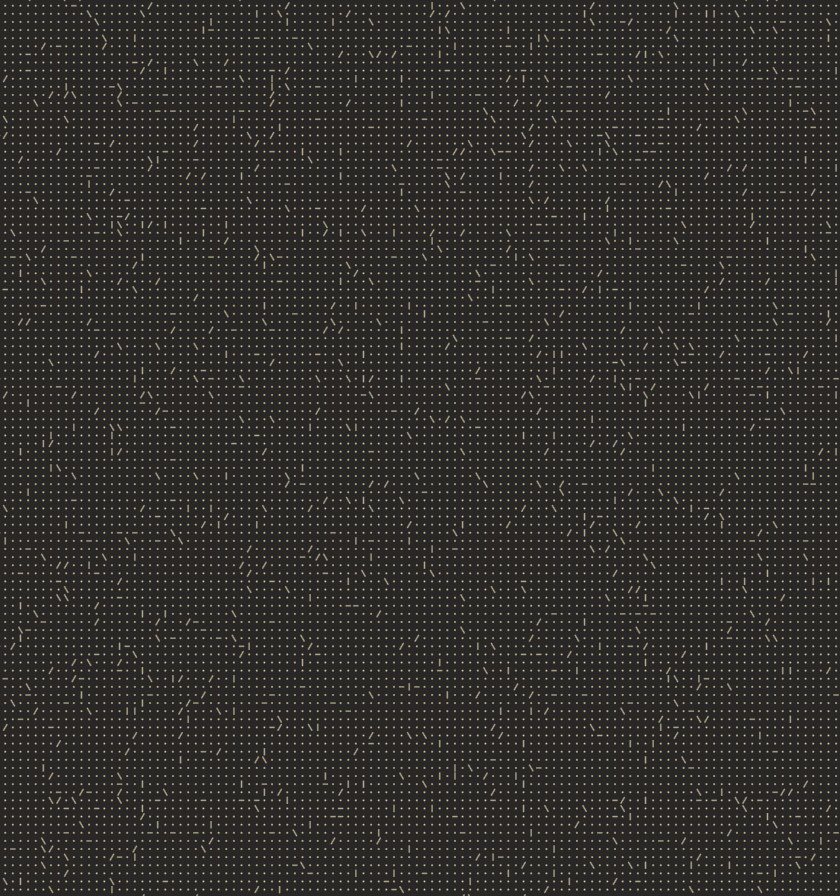
Reproduce this pattern procedurally as a Shadertoy shader.

```glsl
// A dense grid of tiny cream dots on charcoal. A hash picks a few cells
// and swaps their dot for a short stroke: dash, bar, slash or backslash.
// Every mark is a capsule distance, softened by a little under a pixel.

const vec2 GRID = vec2(110.2, 110.5);       // cells across and down
const vec2 GRID_SHIFT = vec2(0.187, 0.206); // margin at left and top, in cells
const float STROKE_SHARE = 0.08;            // share of cells holding a stroke
const float DOT_RADIUS = 0.108;             // sizes are in cell widths
const float STROKE_RADIUS = 0.082;
const float SOFT_PIXELS = 0.72;
const vec3 CHARCOAL = vec3(0.157, 0.153, 0.150);
const vec3 CREAM = vec3(0.86, 0.80, 0.65);

float hash(vec2 p, float seed) {
    vec3 q = fract(vec3(p.xyx + seed) * vec3(0.1031, 0.1030, 0.0973));
    q += dot(q, q.yzx + 33.33);
    return fract((q.x + q.y) * q.z);
}

// Distance to a segment from -halfSpan to +halfSpan; a zero span is a point
float segmentDistance(vec2 p, vec2 halfSpan) {
    float along = dot(p, halfSpan) / max(dot(halfSpan, halfSpan), 1e-6);
    return length(p - halfSpan * clamp(along, -1.0, 1.0));
}

// Soft coverage, dimmed where a mark is finer than the filter
float coverage(float dist, float radius, float soft) {
    float edge = clamp((radius + soft - dist) / (2.0 * soft), 0.0, 1.0);
    return edge * min(1.0, radius / soft);
}

// Half span of a stroke for a random pick between 0 and 1
vec2 strokeSpan(float pick) {
    if (pick < 0.25) return vec2(0.26, 0.0);
    if (pick < 0.50) return vec2(0.0, 0.39);
    return vec2(pick < 0.75 ? 0.21 : -0.21, 0.36);
}

// Ink of the mark that belongs to one cell
float cellMark(vec2 p, vec2 cell, float soft) {
    bool isStroke = hash(cell, 3.7) < STROKE_SHARE;
    vec2 span = isStroke ? strokeSpan(hash(cell, 41.3)) : vec2(0.0);
    float radius = isStroke ? STROKE_RADIUS : DOT_RADIUS;
    return coverage(segmentDistance(p, span), radius, soft);
}

void mainImage(out vec4 fragColor, in vec2 fragCoord) {
    // Grid position, with rows counted from the top
    vec2 uv = fragCoord / iResolution.xy;
    vec2 grid = vec2(uv.x, 1.0 - uv.y) * GRID - GRID_SHIFT;
    vec2 cell = floor(grid);

    // Local position in cell widths, y upward
    vec2 cellSize = iResolution.xy / GRID;
    vec2 local = (grid - cell - 0.5) * vec2(1.0, -cellSize.y / cellSize.x);
    float soft = SOFT_PIXELS / cellSize.x;

    float ink = cellMark(local, cell, soft);
    fragColor = vec4(mix(CHARCOAL, CREAM, ink), 1.0);
}
```
